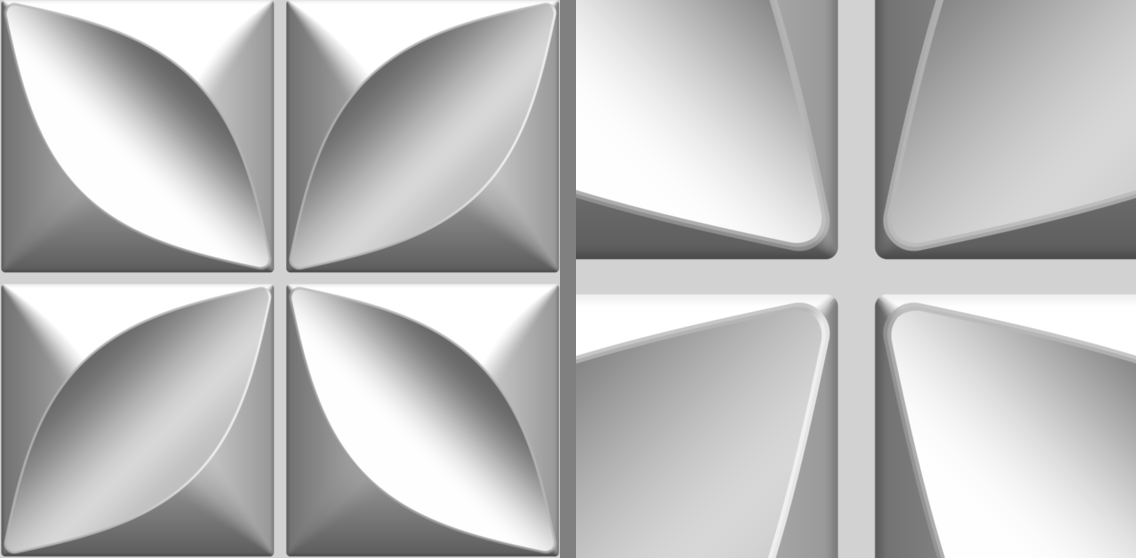
Left, the full canvas; right, a detail of the centre.
Reproduce this pattern procedurally as a WebGL 2 fragment shader.

```glsl
#version 300 es
precision highp float;
// Two by two embossed square tiles, each with a scooped leaf on its diagonal.
// The leaf turns by a quarter from tile to tile; four sloped sides surround it,
// all shaded in grey as if lit from above, with a flat joint between tiles.

uniform vec2 u_resolution;
out vec4 outColor;

// Layout, in canvas units
const vec2 SEAM = vec2(0.5003, 0.5013);    // where the four tiles meet
const float PITCH = 0.509;                 // tile spacing
const vec2 TILE_HALF = vec2(0.2435, 0.244);

// Shapes, in tile units (-1 to 1 across a tile)
const float CORNER_RADIUS = 0.03;
const float BEVEL_WIDTH = 0.035;
const float LEAF_LENGTH = 1.40;            // half length of the cosine outline
const float LEAF_CUT = 1.345;              // blunts the leaf tips
const float LEAF_WIDTH = 0.585;            // half width at the middle
const float TIP_ROUNDING = 0.035;
const float RIM_WIDTH = 0.009;

// Grey levels
const float JOINT = 0.825;
const float SIDE_TOP = 1.0;
const float SIDE_RIGHT = 0.59;
const float SIDE_LEFT = 0.44;
const float SIDE_BOTTOM = 0.36;
const float SIDE_LIFT = 0.38;              // sides lighten towards the centre
const float LEAF_DARK = 0.40;
const float LEAF_WHITE = 0.995;
const float LEAF_SILVER = 0.85;
const float RIM_GREY = 0.72;
const float RIM_SHADE = 0.60;
const float RIM_BRIGHT = 0.97;

const float HALF_PI = 1.5707963;

float roundedBox(vec2 p, float radius) {
    vec2 q = abs(p) - 1.0 + radius;
    return length(max(q, 0.0)) + min(max(q.x, q.y), 0.0) - radius;
}

float smoothMax(float a, float b, float k) {
    float h = max(k - abs(a - b), 0.0) / k;
    return max(a, b) + 0.25 * h * h * k;
}

// Signed distance to the leaf; p.x runs along it, p.y across it
float leafDistance(vec2 p) {
    float phase = min(abs(p.x) / LEAF_LENGTH, 1.0) * HALF_PI;
    float slope = LEAF_WIDTH * HALF_PI / LEAF_LENGTH * sin(phase);
    float side = (abs(p.y) - LEAF_WIDTH * cos(phase)) / sqrt(1.0 + slope * slope);
    return smoothMax(side, abs(p.x) - LEAF_CUT, TIP_ROUNDING);
}

// Four sloped sides; the ridges are sharp at the corners and soften inwards
float sideShade(vec2 p) {
    vec2 a = abs(p);
    float inset = max(1.0 - max(a.x, a.y), 0.0);
    float blur = 0.02 + 0.65 * inset;
    float leftRight = p.x > 0.0 ? SIDE_RIGHT : SIDE_LEFT;
    float topBottom = p.y > 0.0 ? SIDE_TOP : SIDE_BOTTOM;
    float shade = mix(topBottom, leftRight, smoothstep(-blur, blur, a.x - a.y));
    return min(shade + SIDE_LIFT * inset, 1.0);
}

// Scooped surface: dark under the upper rim, light below the diagonal
float leafShade(float across, bool falling) {
    if (falling) {
        return mix(LEAF_WHITE, LEAF_DARK, smoothstep(-0.20, 0.57, across));
    }
    float upper = mix(LEAF_SILVER, LEAF_DARK, smoothstep(-0.25, 0.64, across));
    return upper - 0.10 * smoothstep(-0.15, -0.58, across);
}

void main() {
    // Tile coordinates
    vec2 q = gl_FragCoord.xy / u_resolution - SEAM;
    vec2 cell = floor(q / PITCH);
    vec2 p = (q - (cell + 0.5) * PITCH) / TILE_HALF;
    float pixel = 1.0 / (min(u_resolution.x, u_resolution.y) * TILE_HALF.x);
    bool falling = mod(cell.x + cell.y, 2.0) > 0.5;

    // Leaf coordinates: across is always positive on the upper side
    vec2 leaf = falling ? vec2(p.x - p.y, p.x + p.y) : vec2(p.x + p.y, p.y - p.x);
    leaf *= sqrt(0.5);
    float d = leafDistance(leaf);

    // Sides with a darker bevel, then the leaf
    float box = roundedBox(p, CORNER_RADIUS);
    float bevel = smoothstep(-BEVEL_WIDTH, 0.0, box);
    float shade = sideShade(p) * (1.0 - (p.y > abs(p.x) ? 0.06 : 0.18) * bevel);
    shade = mix(shade, leafShade(leaf.y, falling), smoothstep(pixel, -pixel, d));

    // Raised rim, brightest on the lower edge of the rising leaves
    float lowerRim = falling ? RIM_SHADE : mix(RIM_GREY, RIM_BRIGHT, smoothstep(-0.9, 0.3, leaf.x));
    float rimShade = mix(lowerRim, RIM_GREY, smoothstep(-0.03, 0.03, leaf.y));
    float rim = 1.0 - smoothstep(RIM_WIDTH - pixel, RIM_WIDTH + pixel, abs(d));
    shade = mix(shade, rimShade, 0.8 * rim);

    // Joint between tiles
    shade = mix(shade, JOINT, smoothstep(-pixel, pixel, box));
    outColor = vec4(vec3(shade), 1.0);
}
```
